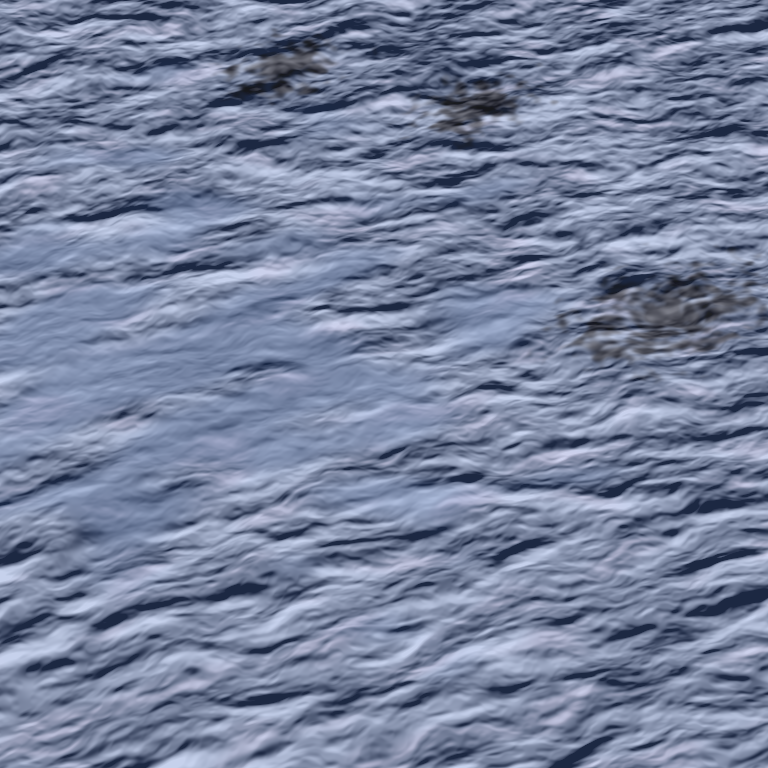
Write a WebGL 2 fragment shader that draws this texture.

```glsl
#version 300 es
precision highp float;
// Wind-carved snow in blue dusk light, seen at a shallow angle.
// Stretched, sheared octaves of creased noise form a relief; its slope sets
// the tone. Thin crests, smooth drifts and rough, bare patches lie over it.

uniform vec2 u_resolution;
out vec4 fragColor;

vec2 randomGradient(vec2 cell) {
  vec3 h = fract(cell.xyx * vec3(0.1031, 0.1030, 0.0973));
  h += dot(h, h.yzx + 33.33);
  float angle = 6.2832 * fract((h.x + h.y) * h.z);
  return vec2(cos(angle), sin(angle));
}

float gradientNoise(vec2 p) {
  vec2 i = floor(p), f = p - i;
  vec2 w = f * f * f * (f * (f * 6.0 - 15.0) + 10.0);
  vec2 e = vec2(1.0, 0.0);
  float a = dot(randomGradient(i), f);
  float b = dot(randomGradient(i + e), f - e);
  float c = dot(randomGradient(i + e.yx), f - e.yx);
  float d = dot(randomGradient(i + 1.0), f - 1.0);
  return mix(mix(a, b, w.x), mix(c, d, w.x), w.y);
}

// Flat crests with steep, creased hollows between them.
float relief(vec2 q) {
  float height = 0.0, weight = 1.0;
  vec2 frequency = vec2(5.0, 15.0);
  for (int i = 0; i < 4; i++) {
    float n = gradientNoise(q * frequency + 17.3 * float(i));
    height += weight / frequency.y * (0.6 * n - 0.7 * sqrt(n * n + 0.006));
    frequency *= vec2(2.1, 1.85);
    weight *= i == 0 ? 1.1 : 0.75;
  }
  return height;
}

// Ground plane: streaks climb to the right and shrink with distance.
vec2 groundPlane(vec2 p) {
  vec2 q = vec2(p.x * (1.0 + 0.6 * p.y), p.y * (1.0 + 0.45 * p.y));
  q.y -= (0.33 - 0.12 * p.y) * p.x;
  q.y += 0.022 * gradientNoise(q * vec2(6.0, 9.0) + 4.0);
  q.y += 0.007 * gradientNoise(q * vec2(17.0, 24.0) + 9.0);
  return q;
}

// Thin pale ridge lines, each with a shaded flank beside it.
float crests(vec2 q) {
  float n = gradientNoise(q * vec2(2.8, 11.0) + 37.0);
  float present = smoothstep(-0.05, 0.25, gradientNoise(q * vec2(5.0, 10.0) + 71.0));
  float line = exp(-pow(n / 0.05, 2.0));
  float flank = exp(-pow((n + 0.16) / 0.08, 2.0));
  return present * (1.1 * line - 0.9 * flank);
}

// Rough, bare ground in three ragged ellipses.
float barePatches(vec2 p, vec2 q) {
  float ragged = 1.0 * gradientNoise(q * vec2(15.0, 30.0))
               + 0.9 * gradientNoise(q * vec2(40.0, 65.0));
  float cover = 0.0;
  for (int i = 0; i < 3; i++) {
    float k = float(i);
    vec2 centre = vec2(0.87 - 0.25 * k, 0.59 + 0.38 * k - 0.11 * k * k);
    vec2 radius = vec2(0.12, 0.055) / (1.0 + 0.7 * min(k, 1.0));
    vec2 d = p - centre;
    d.y -= 0.2 * d.x;
    cover = max(cover, 1.0 - smoothstep(0.2, 1.25, length(d / radius) + ragged));
  }
  return cover;
}

void main() {
  vec2 p = gl_FragCoord.xy / u_resolution;
  vec2 q = groundPlane(p);

  // Smooth drifts, mostly left of the centre
  vec2 fromDrift = (p - vec2(0.22, 0.5)) * vec2(2.4, 4.0);
  float calm = 1.0 - smoothstep(0.2, 1.1,
    length(fromDrift) + 1.8 * gradientNoise(q * vec2(4.0, 11.0) + 8.0));

  // Slope of the relief along the line of sight
  vec2 sightStep = vec2(0.0, 0.0022);
  float slope = (relief(q - sightStep) - relief(q + sightStep)) / (2.0 * sightStep.y);
  float fine = gradientNoise(q * vec2(38.0, 85.0) + 51.0);
  float light = slope * 1.1 + crests(q) + fine * (0.3 + 1.0 * p.y);
  light += 1.3 * gradientNoise(q * vec2(4.0, 11.0) + 29.0);
  light *= mix(1.0, 0.36, calm);
  light += 0.7 * gradientNoise(p * vec2(3.0, 5.0) + 13.0);
  light -= 0.5 * smoothstep(0.7, 1.0, p.y);

  // Soft highlights, steeper falloff into the shadows
  float shadow = min(light, 0.0);
  float tone = 0.545 + 0.125 * light - 0.035 * shadow * shadow * step(-2.0, light);
  tone = light < -2.0 ? 0.155 : tone;
  tone -= 0.05 * max(light - 1.3, 0.0);
  tone = clamp(tone, 0.15, 0.82);

  // Blue cast, with faint warm patches on the lit snow
  vec3 colour = tone + vec3(-0.045, 0.0, 0.105);
  float warmth = smoothstep(0.0, 0.4, gradientNoise(q * vec2(7.0, 16.0) + 63.0));
  colour += vec3(0.03, 0.0, 0.0) * warmth * smoothstep(0.45, 0.7, tone);
  colour += vec3(-0.015, 0.0, 0.02) * calm;

  // Dark brown debris
  vec3 debris = vec3(0.19, 0.19, 0.22) + 0.45 * (tone - 0.5) + 0.2 * fine;
  colour = mix(colour, max(debris, 0.08), 0.85 * barePatches(p, q));
  fragColor = vec4(clamp(colour, 0.0, 1.0), 1.0);
}
```
